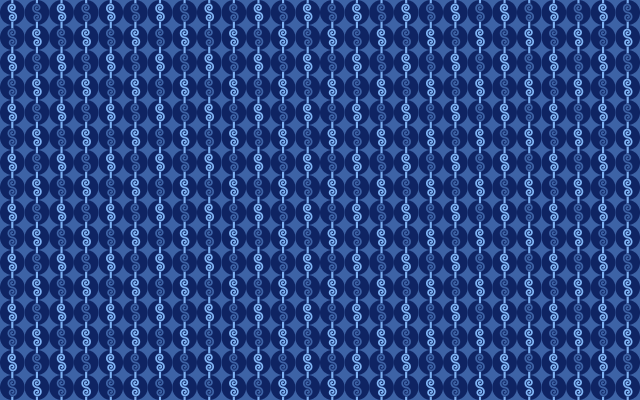
Give the GLSL for this pattern, as a WebGL 2 fragment shader.

```glsl
#version 300 es
precision highp float;
// Touching discs on a mid-blue ground, each holding an S made of two spirals.
// Each cell is drawn by distance functions; a checkerboard swaps bright and dim
// scrolls. Even repeat counts both ways make the sheet tile without a seam.

uniform vec2 u_resolution;
out vec4 outColor;

const vec2 REPEATS = vec2(26.0, 16.0);
const vec3 NAVY = vec3(0.06, 0.14, 0.39);
const vec3 MID_BLUE = vec3(0.24, 0.39, 0.65);
const vec3 PALE_BLUE = vec3(0.50, 0.71, 0.96);

// Sizes in cells
const float DISC_RADIUS = 0.5;
const float SPIRAL_RADIUS = 0.185;
const float SPIRAL_PITCH = 0.105;
const float SPIRAL_TURNS = 1.5;
const float STROKE_HALF = 0.035;
const vec2 LINK_HALF = vec2(0.043, 0.13);
const float TAU = 6.2831853;

// Distance to the centre line of the upper spiral, which winds clockwise
// inward from the middle of the cell
float spiralDistance(vec2 p) {
  vec2 q = p - vec2(0.0, SPIRAL_RADIUS);
  float radius = length(q);
  float turn = fract(atan(-q.x, -q.y) / TAU);

  // Round inner end
  float endAngle = TAU * SPIRAL_TURNS;
  float endRadius = SPIRAL_RADIUS - SPIRAL_PITCH * SPIRAL_TURNS;
  float d = length(q + endRadius * vec2(sin(endAngle), cos(endAngle)));

  // Windings
  for (int i = 0; i < 2; i++) {
    float along = turn + float(i);
    if (along <= SPIRAL_TURNS) {
      d = min(d, abs(radius - SPIRAL_RADIUS + SPIRAL_PITCH * along));
    }
  }
  return d;
}

// Signed distance to the S: the spiral and its half-turn copy
float scrollDistance(vec2 p) {
  return min(spiralDistance(p), spiralDistance(-p)) - STROKE_HALF;
}

// Signed distance to the short bar across the upper and lower cell edges
float linkDistance(vec2 p) {
  vec2 d = vec2(abs(p.x), 0.5 - abs(p.y)) - LINK_HALF;
  return max(d.x, d.y);
}

// Smooth coverage of a shape over one pixel
float coverage(float d, float pixel) {
  return clamp(0.5 - d / pixel, 0.0, 1.0);
}

void main() {
  vec2 grid = gl_FragCoord.xy / u_resolution * REPEATS;
  vec2 cell = floor(grid);
  vec2 p = fract(grid) - 0.5;
  float pixel = max(REPEATS.x / u_resolution.x, REPEATS.y / u_resolution.y);

  // Ground and disc
  vec3 color = mix(MID_BLUE, NAVY, coverage(length(p) - DISC_RADIUS, pixel));

  // Scroll, bright on every other cell
  float bright = mod(cell.x + cell.y, 2.0);
  vec3 scrollColor = mix(MID_BLUE, PALE_BLUE, bright);
  color = mix(color, scrollColor, coverage(scrollDistance(p), pixel));

  // Links between scrolls
  color = mix(color, PALE_BLUE, coverage(linkDistance(p), pixel));

  outColor = vec4(color, 1.0);
}
```
